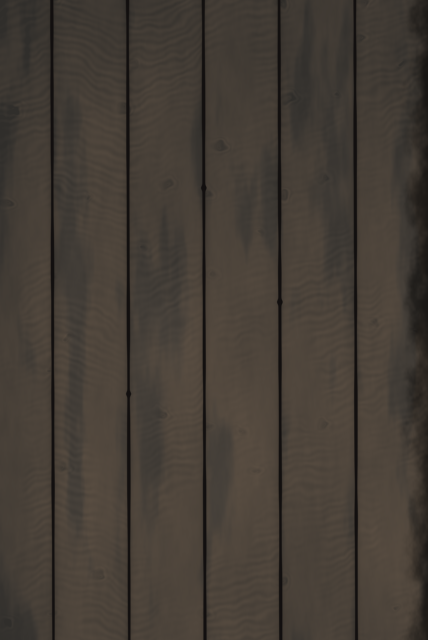
A WebGL 2 fragment shader for this texture:

```glsl
#version 300 es
precision highp float;

uniform vec2 u_resolution;
out vec4 fragColor;

float hash(vec2 p) {
    return fract(sin(dot(p, vec2(127.1, 311.7))) * 43758.5453);
}

float noise(vec2 p) {
    vec2 i = floor(p), f = fract(p);
    f = f * f * (3.0 - 2.0 * f);
    return mix(mix(hash(i), hash(i + vec2(1, 0)), f.x),
               mix(hash(i + vec2(0, 1)), hash(i + vec2(1, 1)), f.x), f.y);
}

float fbm(vec2 p) {
    float sum = 0.0, amp = 0.5;
    for (int i = 0; i < 4; i++) {
        sum += amp * noise(p);
        p = p * 2.03 + 17.3;
        amp *= 0.5;
    }
    return sum / 0.9375;
}

// Curved ridges left by the saw, leaning differently on each plank
float sawMarks(vec2 p, float across, float plank) {
    float lean = mod(plank, 2.0) < 0.5 ? -0.055 : 0.05;
    if (plank > 2.5) lean = -0.05;
    vec2 q = p + plank * 7.3;
    float warp = 0.05 * (fbm(q * vec2(9.0, 6.0)) - 0.5)
               + 0.016 * (noise(q * vec2(38.0, 30.0)) - 0.5);
    float y = p.y + lean * across * (0.6 + 0.5 * across) + warp;
    float ridge = sin(y * 330.0) + 0.5 * sin(y * 187.0 + plank);
    return ridge * smoothstep(0.3, 0.75, fbm(q * vec2(11.0, 5.0) + 4.0));
}

// Sparse knots: x is the dark heart, y is the curled grain around it
vec2 knots(vec2 p) {
    vec2 grid = p / vec2(0.09, 0.11), cell = floor(grid), total = vec2(0);
    for (int j = -1; j <= 1; j++)
    for (int i = -1; i <= 1; i++) {
        vec2 c = cell + vec2(i, j);
        if (hash(c + 5.7) < 0.75) continue;
        vec2 center = c + 0.2 + 0.6 * vec2(hash(c), hash(c + 31.0));
        vec2 d = (grid - center) * vec2(0.09, 0.11);
        d += 0.014 * (vec2(noise(p * 60.0), noise(p * 60.0 + 9.0)) - 0.5);
        float r = length(d * vec2(0.8, 1.1));
        float size = mix(0.006, 0.015, hash(c + 12.0));
        total.x += 1.0 - smoothstep(size * 0.35, size, r);
        total.y += sin(r * 480.0 + d.x * 120.0) * exp(-r * r / (size * size * 2.5));
    }
    return total;
}

void main() {
    vec2 uv = gl_FragCoord.xy / u_resolution;
    vec2 p = gl_FragCoord.xy / u_resolution.x;

    // Six slightly leaning planks, the outer two cut by the frame
    float lane = (p.x - 0.125 + 0.004 * uv.y) / 0.177;
    float plank = floor(lane) + 1.0;
    float across = fract(lane);
    vec2 q = p + plank * vec2(3.7, 5.1);

    // Broad light: warm below the middle, dim and grey towards the top
    float light = 0.84 - 0.55 * smoothstep(0.42, 1.05, uv.y);
    light -= 0.16 * smoothstep(0.25, 0.0, uv.y);
    light -= 0.28 * smoothstep(0.2, 0.0, uv.x);
    light += 0.12 * (hash(vec2(plank, 8.0)) - 0.5);

    // Weathering, long stains and fine grain
    light += 0.5 * (fbm(q * vec2(9.0, 3.5)) - 0.5);
    light += 0.22 * (fbm(q * vec2(70.0, 22.0)) - 0.5);
    float stain = smoothstep(0.54, 0.75, fbm(q * vec2(16.0, 3.0) + 21.0));
    light -= 0.4 * stain;

    // Saw ridges and knots
    vec2 knot = knots(p);
    light += 0.1 * sawMarks(p, across, plank);
    light += 0.13 * knot.y - 0.35 * knot.x;
    vec3 color = mix(vec3(0.215, 0.2, 0.182), vec3(0.338, 0.294, 0.25),
                     clamp(light, -0.2, 1.15));
    color = mix(color, color.ggg * vec3(1.03, 1.0, 0.95), 0.35 * stain);

    // Dark ragged wear along the right side
    float wear = smoothstep(0.94, 1.01, uv.x + 0.07 * (fbm(p * vec2(30.0, 18.0)) - 0.5));
    color *= 1.0 - 0.6 * wear;

    // Seams with soft shoulders, uneven width and an occasional nick
    float seam = floor(lane + 0.5);
    float d = abs(lane - seam) * 0.177;
    float width = 0.0032 + 0.0014 * (noise(vec2(seam * 9.0, p.y * 14.0)) - 0.5);
    float nickY = 0.4 + 0.7 * hash(vec2(seam, 2.0));
    float nick = step(0.5, hash(vec2(seam, 6.0))) * exp(-pow((p.y - nickY) / 0.006, 2.0));
    width += 0.003 * nick;
    color *= 1.0 - 0.22 * exp(-d / 0.006);
    color = mix(vec3(0.07, 0.06, 0.058), color, smoothstep(width - 0.0018, width + 0.0022, d));

    fragColor = vec4(color, 1.0);
}
```
